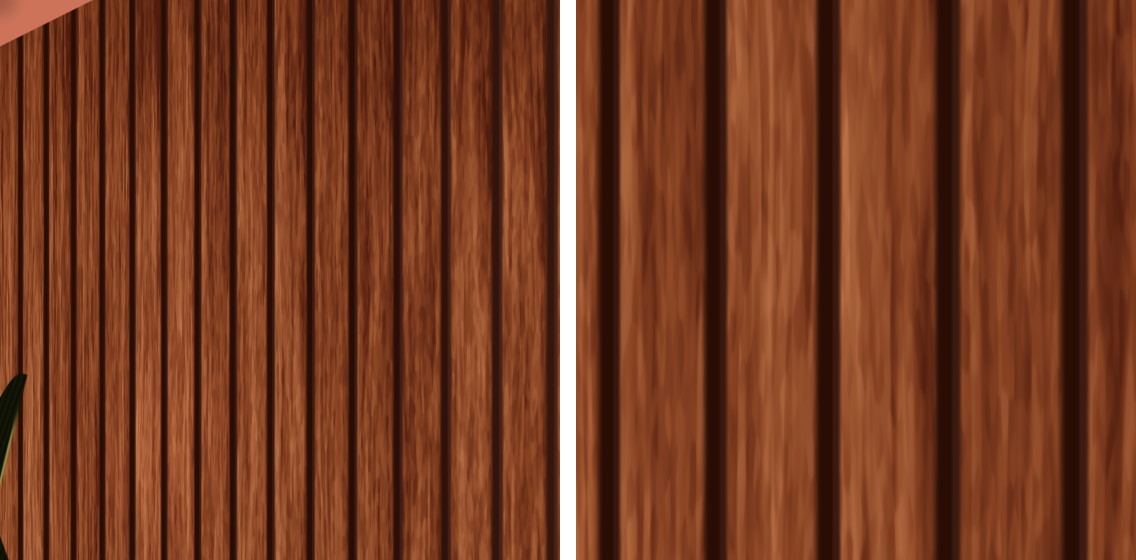
Left, the full canvas; right, a detail of the centre.
Write a Shadertoy shader that draws this texture.

```glsl
// A wall of vertical wooden slats receding to the left, with a ceiling corner
// and a leaf tip. A perspective map numbers the slats; smooth cellular noise
// stretched along each slat makes the grain, and layered sines make it waver.

const vec3 WOOD_DARK  = vec3(0.31, 0.11, 0.05);
const vec3 WOOD_MID   = vec3(0.53, 0.26, 0.135);
const vec3 WOOD_LIGHT = vec3(0.72, 0.44, 0.27);
const vec3 GAP_DARK   = vec3(0.16, 0.05, 0.02);
const vec3 GAP_LIP    = vec3(0.30, 0.15, 0.11);
const vec3 CEILING    = vec3(0.80, 0.45, 0.35);
const vec3 LEAF       = vec3(0.06, 0.07, 0.02);
const vec3 LEAF_RIM   = vec3(0.56, 0.55, 0.27);

float hash(vec2 p) {
    vec3 q = fract(p.xyx * vec3(0.1031, 0.103, 0.0973));
    q += dot(q, q.yzx + 33.33);
    return fract((q.x + q.y) * q.z);
}

// Cell values blended by distance to their scattered points, 0 to 1
float cellular(vec2 p) {
    vec2 cell = floor(p), f = fract(p);
    float sum = 0.0, total = 0.0;
    for (int j = -1; j <= 1; j++)
    for (int i = -1; i <= 1; i++) {
        vec2 o = vec2(i, j), c = cell + o;
        vec2 d = o + vec2(hash(c + 17.3), hash(c + 71.9)) - f;
        float w = exp(-7.0 * dot(d, d));
        sum += w * hash(c);
        total += w;
    }
    return sum / total;
}

// Slat number as a continuous value; whole numbers fall on the gaps
float slatCoord(float x) {
    float u = x - 0.0378;
    return u / (0.04526 + 0.0238 * u);
}

// Grain brightness around zero, t across the slat and y along it
float grain(float t, float y, float id) {
    float seed = id * 41.0 + 300.0;
    t += 0.025 * sin(y * 5.0 + id * 2.1) + 0.010 * sin(y * 17.0 + id * 4.7);
    float bands  = cellular(vec2(t * 5.0 + seed, y * 2.0)) - 0.5;
    float fibres = cellular(vec2(t * 17.0 + seed * 3.0, y * 8.0 + 20.0)) - 0.5;
    float pores  = cellular(vec2(t * 21.0 + seed * 5.0, y * 42.0 + 60.0)) - 0.5;
    return 0.34 * bands + 0.42 * fibres + 0.26 * pores;
}

vec3 woodColor(float tone) {
    vec3 c = mix(WOOD_DARK, WOOD_MID, clamp(tone * 2.0, 0.0, 1.0));
    return mix(c, WOOD_LIGHT, clamp(tone * 2.0 - 1.0, 0.0, 1.0));
}

vec3 slats(vec2 p) {
    float n = slatCoord(p.x), id = floor(n), t = n - id;
    float aa = fwidth(n);

    // Face tone: grain, slat variation, dim top, rounded right side
    float tone = 0.53 + grain(t, p.y, id);
    tone += 0.13 * (hash(vec2(id + 50.0, 7.0)) - 0.5);
    tone -= 0.24 * smoothstep(0.55, 1.0, p.y);
    tone -= 0.16 * smoothstep(0.62, 0.88, t);
    tone += 0.06 * (1.0 - smoothstep(0.10, 0.35, t));
    vec3 col = woodColor(tone);

    // Soft reflected glow low on the wall
    vec2 g = (p - vec2(0.29, 0.20)) / vec2(0.10, 0.16);
    col += vec3(0.06, 0.035, 0.03) * exp(-dot(g, g));

    // Gap: crisp on its right side, shaded on its left side
    float face = smoothstep(0.055 - aa * 0.5, 0.10 + aa * 0.5, t)
               * (1.0 - smoothstep(0.83, 0.92, t));
    float lip = smoothstep(0.0, 0.03, t) * (1.0 - smoothstep(0.05, 0.10, t));
    vec3 gap = mix(GAP_DARK, GAP_LIP, lip * mix(0.15, 0.8, p.x));
    gap = mix(gap, GAP_LIP, 0.35 * smoothstep(0.6, 1.0, p.x));
    return mix(gap, col, face);
}

vec3 addCeiling(vec3 col, vec2 p, float px) {
    float d = p.y - 0.917 - 0.5 * p.x;
    float shade = 1.0 - smoothstep(0.0, 0.05, length(p - vec2(0.0, 1.0)));
    return mix(col, CEILING * (1.0 - 0.2 * shade), smoothstep(-px, px, d));
}

vec3 addLeaf(vec3 col, vec2 p, float px) {
    float side = p.x - 0.05 * (p.y - 0.13) / 0.205;
    float top = p.y - 0.29 - 0.043 * sin(p.x * 40.0);
    float blade = max(side, top * 0.7);
    float stem = p.x - 0.0156 * (1.0 - p.y / 0.043);
    float rim = smoothstep(-0.006, -0.002, side)
              * (1.0 - smoothstep(0.20, 0.29, p.y)) * step(0.08, p.y);
    float vein = 0.5 + 0.5 * sin((p.x * 0.7 - p.y * 0.25) * 900.0);
    vec3 leaf = mix(LEAF * (0.8 + 0.5 * vein), LEAF_RIM, rim);
    return mix(col, leaf, 1.0 - smoothstep(-px, px, min(blade, stem)));
}

void mainImage(out vec4 fragColor, in vec2 fragCoord) {
    vec2 p = fragCoord / iResolution.xy;
    float px = 1.0 / iResolution.y;
    vec3 col = slats(p);
    col = addCeiling(col, p, px);
    col = addLeaf(col, p, px);
    fragColor = vec4(col, 1.0);
}
```
